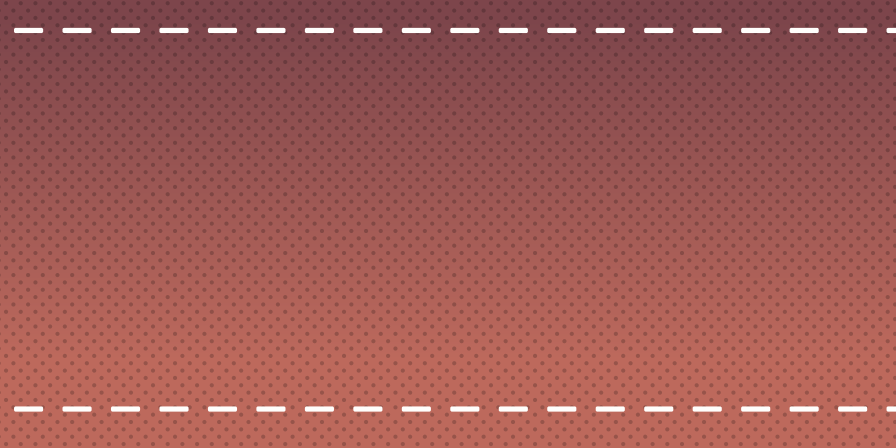
Give the GLSL for this background, as a WebGL 2 fragment shader.

```glsl
#version 300 es
precision highp float;
// Warm vertical gradient with staggered dots and two rows of white stitches.

#define DOT_PERIOD 0.0328
#define DOT_RADIUS 0.0046
#define DOT_SHADE 0.2
#define DOT_ANCHOR vec2(1.0139, 0.4844)
#define STITCH_PERIOD 0.1082
#define STITCH_START 0.0638
#define STITCH_HALF vec2(0.0325, 0.0058)
#define STITCH_ROUND 0.004
#define STITCH_TOP 0.932
#define STITCH_BOTTOM 0.087

uniform vec2 u_resolution;
out vec4 fragColor;

const vec3 PLUM = vec3(0.49, 0.272, 0.295);
const vec3 TERRACOTTA = vec3(0.74, 0.412, 0.362);
const vec3 THREAD = vec3(1.0, 0.995, 0.99);

// Distance to the nearest point of a square grid with unit spacing
float gridDistance(vec2 q) {
    return length(fract(q + 0.5) - 0.5);
}

// Two interleaved grids form the staggered dots
float dotDistance(vec2 p) {
    vec2 q = (p - DOT_ANCHOR) / DOT_PERIOD;
    float nearest = min(gridDistance(q), gridDistance(q + 0.5));
    return nearest * DOT_PERIOD - DOT_RADIUS;
}

// A row of rounded dashes centred on the given height
float stitchDistance(vec2 p, float height) {
    float x = (fract((p.x - STITCH_START) / STITCH_PERIOD + 0.5) - 0.5) * STITCH_PERIOD;
    vec2 d = abs(vec2(x, p.y - height)) - STITCH_HALF + STITCH_ROUND;
    return length(max(d, 0.0)) + min(max(d.x, d.y), 0.0) - STITCH_ROUND;
}

// Antialiased coverage of a signed distance
float coverage(float d, float pixel) {
    return clamp(0.5 - d / pixel, 0.0, 1.0);
}

void main() {
    // Canvas height is one unit
    vec2 p = gl_FragCoord.xy / u_resolution.y;
    float pixel = 1.0 / u_resolution.y;

    // Background gradient, flat near the lower edge
    float blend = clamp((0.95 - p.y) / 0.75, 0.0, 1.0);
    vec3 color = mix(PLUM, TERRACOTTA, blend);

    // Dark dots
    color *= 1.0 - DOT_SHADE * coverage(dotDistance(p), pixel);

    // White stitches
    float stitches = min(stitchDistance(p, STITCH_TOP), stitchDistance(p, STITCH_BOTTOM));
    color = mix(color, THREAD, coverage(stitches, pixel));

    fragColor = vec4(color, 1.0);
}
```
